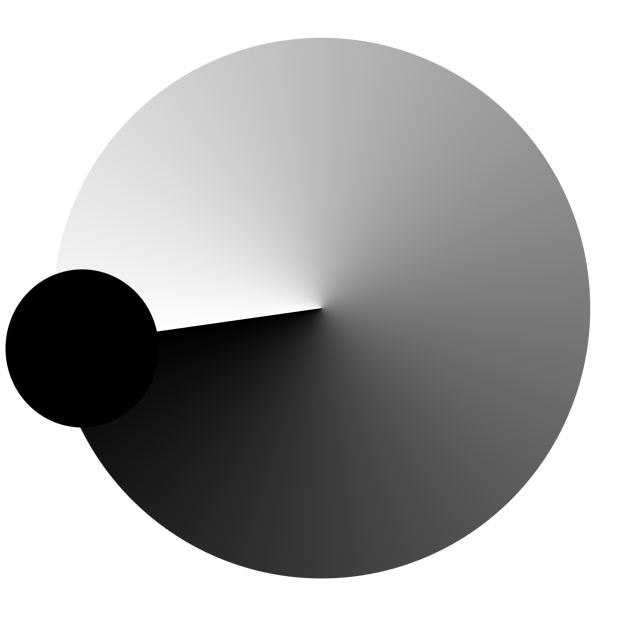
Give the GLSL for this background, as a Shadertoy shader.

```glsl
// Grey conic sweep in a disc on white, with a small black disc over its seam.

const float TAU = 6.2831853;

// Lengths are in units of the canvas height, measured from the lower left.
const vec2 SWEEP_CENTER = vec2(0.5185, 0.503);
const vec2 SWEEP_RADII = vec2(0.4335, 0.436);
const float SEAM_ANGLE = 3.283;

const vec2 KNOB_CENTER = vec2(0.1324, 0.438);
const vec2 KNOB_RADII = vec2(0.1235, 0.1275);

const vec3 PAPER = vec3(1.0);
const vec3 SWEEP_START = vec3(0.0);
const vec3 SWEEP_END = vec3(1.0);
const vec3 KNOB_COLOR = vec3(0.0);

// Approximate signed distance to a nearly round ellipse.
float ellipseDistance(vec2 p, vec2 radii) {
    return (length(p / radii) - 1.0) * min(radii.x, radii.y);
}

float coverage(float signedDistance, float pixel) {
    return 1.0 - smoothstep(-pixel, pixel, signedDistance);
}

// Fraction of a counterclockwise turn from the seam, smoothed across it.
float sweepTurn(vec2 p, float pixel) {
    float c = cos(SEAM_ANGLE);
    float s = sin(SEAM_ANGLE);
    vec2 q = vec2(c * p.x + s * p.y, c * p.y - s * p.x);
    float turn = fract(atan(q.y, q.x) / TAU + 1.0);
    bool onSeam = q.x > 0.0 && abs(q.y) < pixel;
    return onSeam ? coverage(q.y, pixel) : turn;
}

void mainImage(out vec4 fragColor, in vec2 fragCoord) {
    vec2 uv = fragCoord / iResolution.y;
    float pixel = 0.75 / iResolution.y;

    // Large disc with the angular gradient
    vec2 p = uv - SWEEP_CENTER;
    vec3 sweep = mix(SWEEP_START, SWEEP_END, sweepTurn(p, pixel));
    vec3 color = mix(PAPER, sweep, coverage(ellipseDistance(p, SWEEP_RADII), pixel));

    // Small disc in front
    float knob = ellipseDistance(uv - KNOB_CENTER, KNOB_RADII);
    color = mix(color, KNOB_COLOR, coverage(knob, pixel));

    fragColor = vec4(color, 1.0);
}
```
